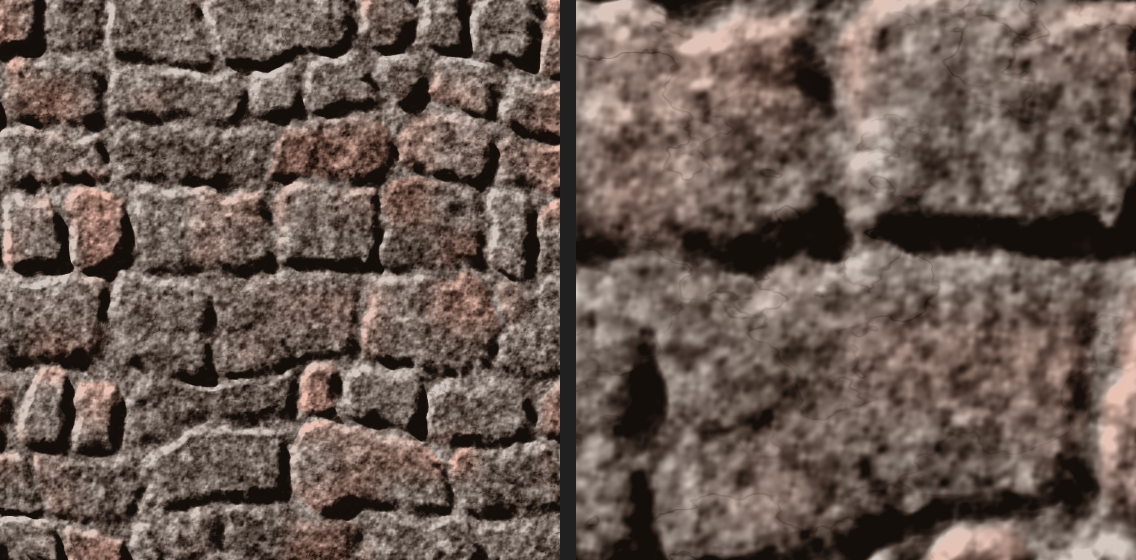
Left, the full canvas; right, a detail of the centre.
Write a Shadertoy shader that draws this texture.

```glsl
float hash(vec2 p) {
    vec3 q = fract(p.xyx * vec3(0.1031, 0.1130, 0.0973));
    q += dot(q, q.yzx + 33.33);
    return fract((q.x + q.y) * q.z);
}

float noise(vec2 p) {
    vec2 i = floor(p), f = fract(p);
    f = f * f * (3.0 - 2.0 * f);
    return mix(mix(hash(i), hash(i + vec2(1, 0)), f.x),
               mix(hash(i + vec2(0, 1)), hash(i + vec2(1, 1)), f.x), f.y);
}

float fbm(vec2 p) {
    float sum = 0.0, amp = 0.5;
    for (int i = 0; i < 5; i++) {
        sum += amp * noise(p);
        p = mat2(1.6, 1.2, -1.2, 1.6) * p + 7.3;
        amp *= 0.54;
    }
    return sum;
}

// Uneven joints along one axis
float joint(float i, float seed) {
    return i + 0.5 * (hash(vec2(i + 20.0, seed)) - 0.5);
}

// Low edge, high edge and index of the interval holding x
vec3 span(float x, float seed) {
    float i = floor(x);
    if (x < joint(i, seed)) i--;
    else if (x > joint(i + 1.0, seed)) i++;
    return vec3(joint(i, seed), joint(i + 1.0, seed), i);
}

// Signed distance to the nearest stone (x) and its random id (y)
vec2 stone(vec2 p) {
    p += 0.065 * (vec2(noise(p * 5.0), noise(p * 5.0 + 31.0)) - 0.5);
    p += 0.026 * (vec2(noise(p * 19.0 + 5.0), noise(p * 19.0 + 63.0)) - 0.5);
    p += 0.009 * (vec2(noise(p * 55.0 + 8.0), noise(p * 55.0 + 47.0)) - 0.5);
    vec2 cells = vec2(4.4, 7.5);
    vec3 row = span(p.y * cells.y + 0.3, 3.0);
    float shift = 0.5 * row.z + hash(vec2(row.z + 9.0, 5.0));
    vec3 col = span(p.x * cells.x + shift, row.z + 40.0);
    float id = hash(col.zz * vec2(1.0, 3.0) + row.z * 17.0 + 50.0);

    // Some blocks are broken into two short ones
    if (id > 0.75) {
        float mid = mix(col.x, col.y, 0.38 + 0.9 * (id - 0.75));
        if (p.x * cells.x + shift < mid) col.y = mid;
        else { col.x = mid; id = fract(id * 7.7); }
    }
    vec2 lo = vec2(col.x - shift, row.x - 0.3) / cells;
    vec2 hi = vec2(col.y - shift, row.y - 0.3) / cells;
    vec2 extent = 0.5 * (hi - lo);
    float radius = min(0.03, min(extent.x, extent.y) - 0.006);
    vec2 q = abs(p - 0.5 * (lo + hi)) - extent + radius + 0.004;
    return vec2(length(max(q, 0.0)) + min(max(q.x, q.y), 0.0) - radius, id);
}

float height(vec2 p) {
    vec2 s = stone(p);
    float dome = smoothstep(-0.003, 0.021, -s.x) * (0.016 + 0.016 * s.y);
    return dome + 0.036 * fbm(p * 17.0) + 0.018 * noise(p * 8.0 + 80.0);
}

void mainImage(out vec4 fragColor, in vec2 fragCoord) {
    vec2 p = fragCoord / iResolution.y;
    vec2 toLight = vec2(-0.65, 0.76);
    vec2 s = stone(p);
    float h = height(p);
    float body = smoothstep(-0.002, 0.008, -s.x);

    // Relief lit from the upper left
    float slope = (h - height(p + toLight * 0.003)) / 0.003;
    float tone = 0.445 + 0.21 * clamp(slope, -1.7, 1.7);

    // Stone and mortar tones, patches and fine grain
    tone += body * 0.12 * (s.y - 0.6) + 0.22 * (fbm(p * 20.0 + 40.0) - 0.54);
    tone += 0.30 * (noise(p * 105.0) - 0.5) + 0.24 * (noise(p * 190.0) - 0.5);
    tone += 0.2 * smoothstep(0.6, 0.85, noise(p * 60.0 + 12.0)) * noise(p * 8.0);

    // Thin dark cracks across the faces
    float crack = abs(fbm(p * vec2(17.0, 26.0) + 60.0) - 0.55);
    tone -= 0.12 * (1.0 - smoothstep(0.0, 0.025, crack)) * noise(p * 14.0 + 3.0);

    // Shadows cast into the joints
    float blocked = 0.0;
    for (int i = 1; i <= 8; i++) {
        float reach = 0.005 * float(i);
        blocked = max(blocked, height(p + toLight * reach) - h - 0.52 * reach);
    }
    tone *= 1.0 - 0.85 * smoothstep(0.001, 0.011, blocked);
    tone = clamp(tone, 0.08, 0.84);

    // Grey brown with faintly rusty stones and patches
    vec3 color = tone - vec3(0.0, 0.058, 0.088) * smoothstep(-0.1, 0.3, tone);
    float rust = smoothstep(0.45, 0.95, 0.4 * fract(s.y * 5.3) + 0.7 * noise(p * 11.0 + 90.0));
    color *= mix(vec3(0.98, 1.0, 1.0), vec3(1.12, 0.96, 0.91), rust * body);
    fragColor = vec4(clamp(color, 0.0, 1.0), 1.0);
}
```
